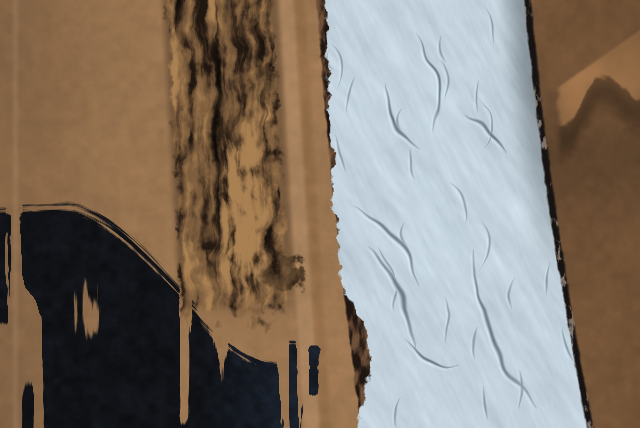
Give the GLSL for this texture, as a Shadertoy shader.

```glsl
// Torn brown cardboard with dry black brushwork and a band of cracked white paint.
#define ramp smoothstep

float hash(vec2 p) {
  p = fract(p * vec2(0.1031, 0.1137));
  p += dot(p, p.yx + 33.33);
  return fract((p.x + p.y) * p.x * 19.7);
}

float noise(vec2 p) {
  vec2 i = floor(p), f = fract(p);
  f = f * f * (3.0 - 2.0 * f);
  return mix(mix(hash(i), hash(i + vec2(1, 0)), f.x),
             mix(hash(i + vec2(0, 1)), hash(i + 1.0), f.x), f.y);
}

float fbm(vec2 p) {
  float sum = 0.0, amp = 0.5;
  for (int i = 0; i < 5; i++) {
    sum += amp * noise(p);
    p = mat2(1.6, 1.2, -1.2, 1.6) * p + 17.3;
    amp *= 0.5;
  }
  return sum;
}

// Soft interval mask
float band(float x, float lo, float hi, float soft) {
  return ramp(lo - soft, lo + soft, x) * (1.0 - ramp(hi - soft, hi + soft, x));
}

// Tapered, bowed hairline from a to b
float crease(vec2 p, vec2 a, vec2 b, float bow, float width) {
  vec2 d = b - a;
  float h = clamp(dot(p - a, d) / dot(d, d), 0.0, 1.0), arch = 4.0 * h * (1.0 - h);
  vec2 c = a + d * h + vec2(-d.y, d.x) * bow * arch;
  return (1.0 - ramp(0.0, width * (0.5 + arch), length(p - c))) * (0.3 + 0.7 * arch);
}

// Long ridges plus a jittered grid of short cracks
float creases(vec2 p) {
  p += 0.016 * (vec2(noise(p * 22.0), noise(p * 22.0 + 40.0)) - 0.5);
  float s = crease(p, vec2(0.90, 0.80), vec2(0.975, 0.65), -0.12, 0.004);
  s = max(s, crease(p, vec2(0.83, 0.52), vec2(0.98, 0.33), 0.12, 0.005));
  s = max(s, crease(p, vec2(0.86, 0.42), vec2(0.97, 0.18), 0.1, 0.006));
  s = max(s, crease(p, vec2(0.95, 0.20), vec2(1.07, 0.145), -0.14, 0.004));
  s = max(s, crease(p, vec2(1.11, 0.42), vec2(1.25, 0.05), -0.1, 0.006));
  s = max(s, crease(p, vec2(1.09, 0.735), vec2(1.19, 0.635), 0.04, 0.004));
  s = max(s, crease(p, vec2(0.97, 0.92), vec2(1.01, 0.69), 0.14, 0.004));
  vec2 grid = vec2(11, 7);
  for (int k = 0; k < 9; k++) {
    vec2 id = floor(p * grid) + vec2(k % 3 - 1, k / 3 - 1);
    float r = hash(id + 5.1), t = hash(id + 23.7);
    vec2 mid = (id + vec2(r, t)) / grid, reach = vec2(0.036 * (r - 0.3), -0.025 - 0.035 * t);
    s = max(s, step(0.4, hash(id + 71.0)) * 0.6 * crease(p, mid - reach, mid + reach, 0.4 * t - 0.2, 0.003));
  }
  return s;
}

// Arched black brushwork, thinning into strands at its rim
float brushwork(vec2 p) {
  float depth = 0.555 - 0.35 * ramp(0.15, 0.66, p.x) - p.y;
  float strands = fbm(vec2(depth * 95.0, p.x * 7.0)), drag = fbm(vec2(p.x * 85.0, p.y * 8.0));
  float x = p.x + 0.025 * (drag - 0.5);
  float body = band(x, 0.098 - 0.048 * ramp(0.25, 0.37, p.y), 0.655, 0.006) * clamp(depth / 0.085, 0.0, 1.5);
  vec2 bare = (p - vec2(0.21, 0.27)) * vec2(15, 8.5);
  body -= exp(-dot(bare, bare));
  body -= 1.3 * band(x, 0.422, 0.442, 0.008) * band(p.y, 0.0, 0.32, 0.04);
  body -= 1.1 * band(x, 0.505, 0.525, 0.008) * band(p.y, 0.08, 0.3, 0.04);
  body -= 0.4 * band(p.x, 0.46, 0.68, 0.03) * ramp(0.1, 0.23, p.y);
  float scraps = band(x, -0.1, 0.018, 0.007) * band(p.y, 0.25, 0.51, 0.03)
    + band(x, 0.052, 0.076, 0.008) * band(p.y, -1.0, 0.1, 0.05)
    + band(x, 0.675, 0.697, 0.005) * band(p.y, -1.0, 0.2, 0.02)
    + band(x, 0.72, 0.748, 0.007) * band(p.y, 0.075, 0.195, 0.015);
  return ramp(-0.09, 0.12, max(body, scraps) - 1.05 * mix(strands, drag, ramp(0.03, 0.13, depth)));
}

// Exposed fibres in the trench
vec3 fibres(vec2 p) {
  vec2 q = p + 0.035 * (vec2(fbm(p * 16.0), fbm(p * 16.0 + 9.0)) - 0.5);
  float grain = fbm(q * vec2(50, 7)), lumps = fbm(q * vec2(48, 30) + 31.0);
  float sheet = band(q.x, 0.515, 0.605, 0.015) * band(q.y, 0.33, 0.67, 0.06);
  float relief = mix(grain, lumps, 0.35 + 0.3 * ramp(0.55, 0.64, p.x));
  vec3 c = mix(vec3(0.13, 0.09, 0.065), vec3(0.47, 0.35, 0.23), ramp(0.28, 0.52, relief));
  c = mix(c, vec3(0.66, 0.5, 0.32), ramp(0.48, 0.7, relief + 0.17 * sheet));
  float cracks = band(q.x, 0.5, 0.511, 0.006) * ramp(0.35, 0.48, p.y)
    + band(q.x, 0.605, 0.632, 0.01) * ramp(0.33, 0.45, p.y) * 0.7
    + band(q.x, 0.39, 0.418, 0.008) * ramp(0.6, 0.95, p.y);
  return c * (1.0 - 0.65 * cracks * (1.0 - ramp(0.4, 0.62, grain)));
}

void mainImage(out vec4 fragColor, in vec2 fragCoord) {
  vec2 p = fragCoord / iResolution.y;
  float x = p.x, y = p.y, down = 1.0 - y;
  float rough = fbm(p * 45.0) - 0.5, cloud = fbm(p * 5.0) - 0.5;

  // Left board and its folds
  vec3 col = vec3(0.6, 0.455, 0.315) * (0.87 + 0.15 * ramp(0.0, 0.45, x));
  col *= 1.0 + 0.12 * cloud + 0.13 * rough;
  float fold = x - 0.06 * down;
  col += 0.06 * band(x, 0.032, 0.04, 0.009) + 0.045 * band(fold, 0.65, 0.685, 0.006) - 0.035 * band(fold, 0.69, 0.712, 0.008);

  // Fibre trench and frayed clump
  float side = x - 0.055 * min(down, 0.7);
  float trench = band(side + 0.035 * rough, 0.388, 0.636, 0.005) * ramp(0.23, 0.32, y + 0.18 * rough);
  float clump = 1.0 - ramp(0.75, 1.0, length((p - vec2(0.665, 0.36)) / vec2(0.055, 0.043)) + 1.1 * rough);
  col *= 1.0 - 0.25 * band(side, 0.38, 0.65, 0.012) * ramp(0.25, 0.36, y);
  col = mix(col, fibres(p) * (1.0 - 0.3 * clump), max(trench, clump));

  // Black paint
  vec3 black = vec3(0.065, 0.073, 0.09) + vec3(0.03, 0.045, 0.065) * ramp(0.45, 0.65, x);
  col = mix(col, black * (1.0 + 0.8 * rough), brushwork(p));

  // Ragged dark edge of the left board
  vec3 torn = mix(vec3(0.12, 0.085, 0.07), vec3(0.43, 0.31, 0.22), ramp(0.35, 0.68, fbm(p * vec2(65, 25))));
  col = mix(col, torn, ramp(-0.003, 0.003, x - 0.74 - 0.07 * down - 0.035 * down * down - 0.008 * rough));

  // Right board with a lifted flap
  vec3 board = vec3(0.455, 0.33, 0.22) * (1.0 + 0.22 * cloud + 0.16 * rough);
  board *= 1.0 - 0.18 * band(y, 0.52, 0.76, 0.13);
  float foot = 0.71 + 0.11 * ramp(1.32, 1.4, x) - 0.05 * ramp(1.42, 1.49, x) + 0.025 * rough;
  float tip = ramp(1.295, 1.315, x + 0.02 * rough);
  board *= 1.0 - 0.28 * tip * band(y, foot - 0.07, foot, 0.035);
  board = mix(board, vec3(0.59, 0.43, 0.28) * (1.0 + 0.6 * cloud), 0.8 * tip * band(y, foot, 0.7 * x - 0.117, 0.006));

  // White paint, lit across its creases
  float start = 0.812 + 0.058 * down - 0.055 * ramp(0.2, 0.37, y) - 0.028 * (1.0 - ramp(0.0, 0.14, y)) + 0.035 * rough;
  float seam = x - 1.372 + 0.2 * y - 0.053 * y * y - 0.007 * rough;
  vec2 flow = vec2(x * 17.0 + y * 7.0, y * 5.0);
  vec3 white = vec3(0.765, 0.825, 0.865) * (1.0 + 0.07 * cloud);
  white += 0.28 * (fbm(flow) - fbm(flow + 0.1)) - 0.35 * creases(p) + 0.07 * creases(p + 0.005);
  white *= 1.0 - 0.3 * ramp(-0.075, 0.0, seam) * ramp(0.25, 0.8, y);
  col = mix(col, white, ramp(-0.003, 0.003, x - start));

  // Dark seam, then the right board
  vec3 gap = mix(vec3(0.09, 0.075, 0.07), vec3(0.5, 0.45, 0.41), ramp(0.53, 0.7, fbm(p * vec2(80, 35))));
  col = mix(col, gap, ramp(-0.003, 0.003, seam));
  col = mix(col, board, ramp(0.011, 0.019, seam + 0.012 * rough));
  fragColor = vec4(clamp(col, 0.0, 1.0), 1.0);
}
```
